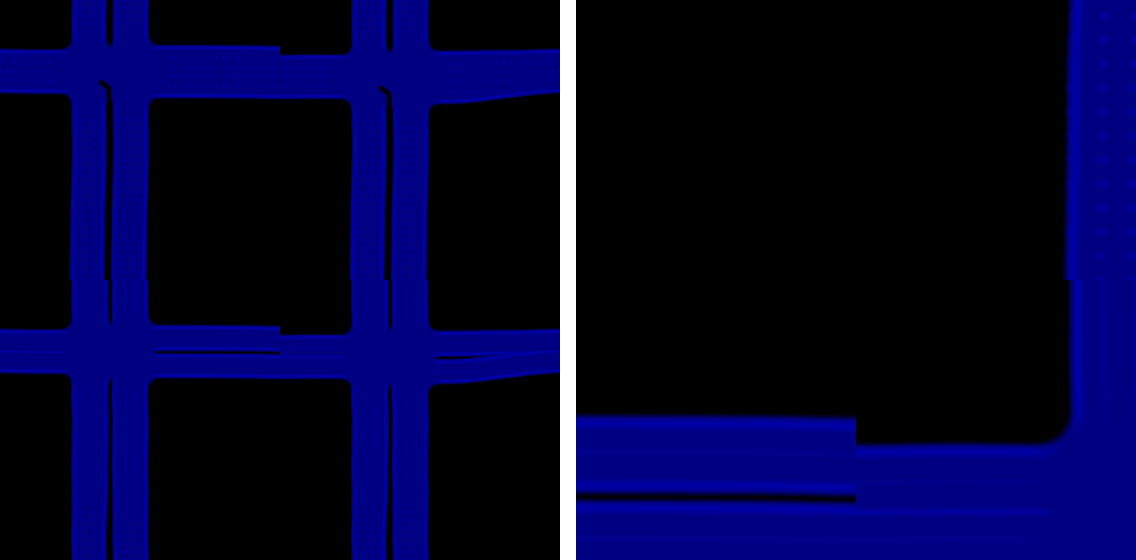
Left: the whole. Right: its middle third, enlarged.
Give the GLSL for this pattern, as a WebGL 1 fragment shader.

```glsl
precision highp float;

uniform vec2 u_resolution;

const float TAU = 6.2831853;
const float REPEATS = 2.0;

float hash(float n) {
  return fract(sin(n * 127.1) * 43758.5453);
}

// Value noise that wraps after a whole number of steps
float wrapNoise(float x, float period, float seed) {
  float i = floor(x);
  float a = hash(mod(i, period) + seed);
  float b = hash(mod(i + 1.0, period) + seed);
  return mix(a, b, smoothstep(0.0, 1.0, x - i)) - 0.5;
}

float smoothMin(float a, float b, float k) {
  float h = max(k - abs(a - b), 0.0) / k;
  return min(a, b) - h * h * k * 0.25;
}

float segment(vec2 p, vec2 a, vec2 b) {
  vec2 ab = b - a;
  return length(p - a - ab * clamp(dot(p - a, ab) / dot(ab, ab), 0.0, 1.0));
}

// Band of given half width, split along its length by a gap
float splitBand(float x, float halfWidth, float gapX, float gapHalf) {
  return max(abs(x) - halfWidth, gapHalf - abs(x - gapX));
}

float ridge(float x, float period) {
  return smoothstep(0.2, 1.0, cos(TAU * x / period));
}

// Stitches or continuous threads along a strand
float weave(float across, float along, float period, float count, float dotted) {
  float thread = ridge(across, period);
  float stitch = thread * ridge(along, 1.0 / count);
  return mix(0.035 * thread, 0.11 * stitch, dotted);
}

void main() {
  vec2 uv = gl_FragCoord.xy / u_resolution;
  vec2 q = vec2(uv.x, 1.0 - uv.y) * REPEATS;
  vec2 cell = floor(q);
  vec2 f = fract(q);

  // Variation eases back to its start at the far borders
  vec2 ease = cell * smoothstep(0.6, 1.0, f);
  float upper = mix(1.0 - cell.y, 1.0, ease.y);
  float side = smoothstep(0.38, 0.58, f.x) * (1.0 - ease.x);

  // Upright pair of strands
  float wobbleX = 0.004 * wrapNoise(q.y * 12.0, 24.0, 3.0);
  float lean = 0.006 * (1.0 - cell.y) * smoothstep(0.5, 1.0, f.y);
  float x = f.x - 0.392 + wobbleX + lean;
  float gapX = mix(0.001, -0.002, upper);
  float upright = splitBand(x, 0.137, gapX, mix(0.006, 0.012, upper));

  // Level band, wider past the crossing and lower in the second column
  float wobbleY = 0.003 * wrapNoise(q.x * 8.0, 16.0, 41.0);
  float drop = (0.02 * cell.x + 0.004 * f.x) * (1.0 - ease.x);
  float y = f.y - 0.254 - drop + wobbleY;
  float halfHeight = mix(0.079, 0.095, side);
  float seam = mix(mix(-0.012, 0.004, side), -1.0, 1.0 - cell.y);
  float level = splitBand(y, halfHeight, 0.002, seam);

  // Crossing with rounded corners and a slanted notch
  float d = smoothMin(upright, level, 0.045);
  vec2 n = vec2(x, y);
  float notch = min(segment(n, vec2(-0.032, 0.039), vec2(-0.006, 0.058)),
                    segment(n, vec2(-0.004, 0.062), vec2(-0.002, 0.12)));
  d = max(d, mix(-1.0, 0.008 - notch, 1.0 - cell.y));

  // Threads keep clear of the crossing
  float beyondY = abs(y) - halfHeight;
  float away = max(abs(x) - 0.137, beyondY);
  float threadX = weave(x + 0.095, f.y, 0.0375, 35.0, upper);
  float threadY = weave(y + 0.017 * side, f.x, 0.034, 40.0, 1.0 - cell.y);
  float thread = mix(threadY, threadX, step(0.0, beyondY));
  float fade = mix(smoothstep(0.0, 0.06, away), smoothstep(0.067, 0.075, away), upper);

  // Bright rim just inside each edge
  float rim = (d + 0.010) / 0.006;
  float gleam = 0.15 * exp(-rim * rim) * smoothstep(0.0, 0.05, away);

  float blue = 0.5 + max(thread * fade, gleam);
  float soft = max(0.005, 1.5 * REPEATS / u_resolution.y);
  float cover = 1.0 - smoothstep(-soft, soft, d);
  gl_FragColor = vec4(0.0, 0.0, blue * cover, 1.0);
}
```
